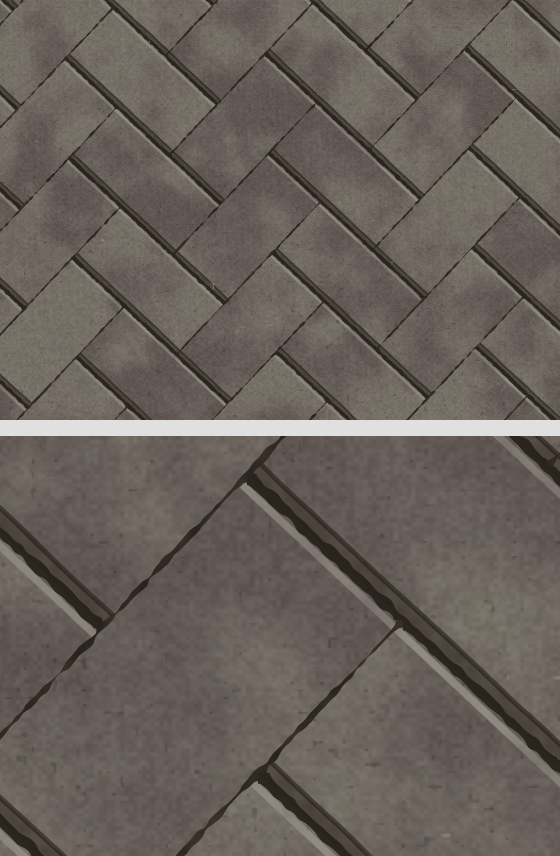
Top, the full canvas; bottom, a detail of the centre.
This texture is drawn by a Shadertoy shader. Its source:

```glsl
const vec2 AXIS_DOWN = vec2(0.1233, -0.1155);  // one paver width, falling right
const vec2 AXIS_UP = vec2(0.1146, 0.1215);     // one paver width, rising right
const vec2 ORIGIN = vec2(0.156, 0.861);

const vec3 LIGHT_STONE = vec3(0.465, 0.438, 0.403);
const vec3 DARK_STONE = vec3(0.375, 0.340, 0.325);
const vec3 BEVEL_SHADE = vec3(0.285, 0.255, 0.225);
const vec3 BEVEL_LIGHT = vec3(0.580, 0.560, 0.530);
const vec3 JOINT = vec3(0.135, 0.115, 0.095);
const vec3 JOINT_SAND = vec3(0.270, 0.230, 0.190);

float hash(vec2 p) {
    return fract(sin(dot(p, vec2(127.1, 311.7))) * 43758.55);
}

float noise(vec2 p) {
    vec2 i = floor(p), f = fract(p);
    f = f * f * (3.0 - 2.0 * f);
    return mix(mix(hash(i), hash(i + vec2(1, 0)), f.x),
               mix(hash(i + vec2(0, 1)), hash(i + vec2(1, 1)), f.x), f.y);
}

float fbm(vec2 p) {
    float sum = 0.0, weight = 0.5;
    for (int i = 0; i < 5; i++) {
        sum += weight * noise(p);
        p = mat2(1.6, 1.2, -1.2, 1.6) * p + 7.3;
        weight *= 0.5;
    }
    return sum / 0.97;
}

float roundBox(vec2 p, vec2 halfSize, float radius) {
    vec2 d = abs(p) - halfSize + radius;
    return length(max(d, 0.0)) + min(max(d.x, d.y), 0.0) - radius;
}

// Soft line of the given half width around x = 0
float stripe(float x, float halfWidth, float blur) {
    return 1.0 - smoothstep(halfWidth - blur, halfWidth + blur, abs(x));
}

// Herringbone: xy = position inside the paver, zw = its corner
vec4 herringbone(vec2 uv, out vec2 size) {
    vec2 cell = floor(uv);
    float step4 = floor(mod(cell.x + cell.y + 0.5, 4.0));
    bool falling = step4 < 2.0;
    size = falling ? vec2(2, 1) : vec2(1, 2);
    vec2 corner = cell - (falling ? vec2(step4, 0) : vec2(0, step4 - 2.0));
    return vec4(uv - corner, corner);
}

// Blotched stone with a shade of its own and a drift along the paver
vec3 stone(vec2 p, vec2 local, vec2 size, vec2 id) {
    float along = size.x > size.y ? local.x - 1.0 : local.y - 1.0;
    float bias = (hash(id + 3.1) - 0.5) * 0.75;
    float drift = (hash(id + 8.7) - 0.5) * 0.85 * along;
    float blotch = (fbm(p * 11.0 + id * 5.3) - 0.5) * 2.2;
    float tone = smoothstep(-0.1, 1.1, 0.56 + bias + drift + blotch);
    vec3 color = mix(DARK_STONE, LIGHT_STONE, tone);
    float grain = noise(p * 290.0) - 0.5 + 0.6 * (noise(p * 140.0) - 0.5);
    color += 0.055 * grain;
    float pits = smoothstep(0.86, 0.97, noise(p * 170.0 + 31.0));
    return color * (1.0 - 0.16 * pits);
}

void mainImage(out vec4 fragColor, in vec2 fragCoord) {
    vec2 p = fragCoord / iResolution.y;
    vec2 uv = inverse(mat2(AXIS_DOWN, AXIS_UP)) * (p - ORIGIN);
    float blur = 0.6 / (iResolution.y * length(AXIS_UP));

    vec2 size;
    vec4 paver = herringbone(uv, size);
    vec2 local = paver.xy;
    vec3 color = stone(p, local, size, paver.zw);

    // Shaded bevel with a dark crease along the lower left side
    float rough = noise(p * 110.0) - 0.5;
    float bevelWidth = 0.078 + 0.012 * (noise(p * 25.0) - 0.5);
    float bevel = 1.0 - smoothstep(bevelWidth - blur, bevelWidth + blur, local.y);
    color = mix(color, BEVEL_SHADE + 0.06 * rough, 0.85 * bevel);
    color = mix(color, JOINT, 0.6 * stripe(local.y - bevelWidth, 0.012, blur));

    // Worn bright rim along the upper right side
    float rim = stripe(size.y - local.y - 0.05, 0.018, 1.5 * blur);
    color = mix(color, BEVEL_LIGHT, rim * (0.45 + 0.5 * noise(p * 32.0)));

    // Ragged joints, wider beside the bevels
    float edge = roundBox(local - 0.5 * size, 0.5 * size, 0.05);
    float toBevel = min(local.y, size.y - local.y);
    float toSide = min(local.x, size.x - local.x);
    float jointWidth = (toBevel < toSide ? 0.024 : 0.011) + 0.022 * rough;
    float joint = smoothstep(-jointWidth - blur, -jointWidth + blur, edge);
    float sand = toBevel < toSide ? 0.1 : 0.6 * noise(p * 75.0);
    color = mix(color, mix(JOINT, JOINT_SAND, sand), 0.92 * joint);

    // Sparse pale chips
    float chip = smoothstep(0.94, 0.98, noise(p * vec2(45.0, 80.0) + 17.0))
               * step(0.80, noise(p * 9.0 + 4.0));
    color = mix(color, BEVEL_LIGHT, 0.6 * chip);

    fragColor = vec4(color, 1.0);
}
```
